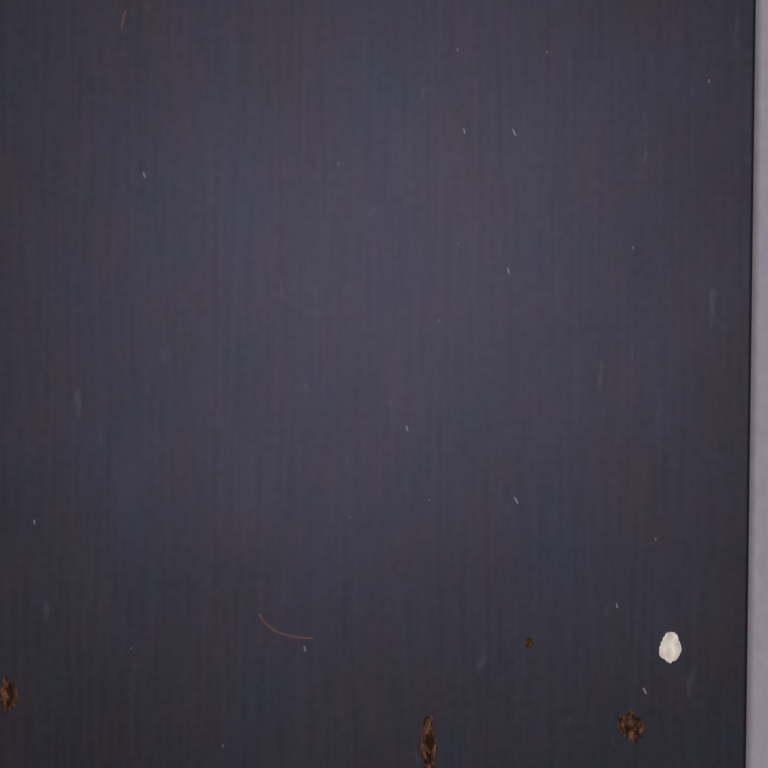
This texture is drawn by a Shadertoy shader. Its source:

```glsl
// A dusty slate-violet board with faint vertical scuffs, a pale metal edge and a little debris.

const vec3 BOARD_DARK  = vec3(0.138, 0.133, 0.150);
const vec3 BOARD_LIGHT = vec3(0.296, 0.284, 0.345);
const vec3 RIM_SHADE   = vec3(0.41, 0.39, 0.41);
const vec3 RIM_LIGHT   = vec3(0.55, 0.52, 0.56);
const vec3 SEAM        = vec3(0.09, 0.08, 0.10);
const vec3 LEAF_DARK   = vec3(0.13, 0.08, 0.06);
const vec3 LEAF_LIGHT  = vec3(0.42, 0.28, 0.20);
const vec3 CHIP        = vec3(0.84, 0.80, 0.76);
const vec3 TWIG        = vec3(0.38, 0.28, 0.27);
const vec3 FLECK       = vec3(0.52, 0.51, 0.54);

const vec2 GLOW_CENTER = vec2(0.50, 0.67);
const float GLOW_RADIUS = 0.62;
const float FLECK_CELLS = 8.0;
const float FLECK_SHARE = 0.22;

// Debris: center and half size
const vec4 LEAVES[4] = vec4[4](
    vec4(0.822, 0.055, 0.017, 0.021), vec4(0.010, 0.094, 0.013, 0.022),
    vec4(0.558, 0.030, 0.010, 0.040), vec4(0.690, 0.163, 0.006, 0.007));
const vec4 CHIP_SHAPE = vec4(0.873, 0.157, 0.016, 0.022);

vec2 hash2(vec2 p) {
    vec3 q = fract(p.xyx * vec3(0.1031, 0.1030, 0.0973));
    q += dot(q, q.yzx + 33.33);
    return fract((q.xx + q.yz) * q.zy);
}

float corner(vec2 cell, vec2 offset, vec2 f) {
    return dot(hash2(cell + offset) * 2.0 - 1.0, f - offset);
}

float gradientNoise(vec2 p) {
    vec2 i = floor(p), f = p - i;
    vec2 u = f * f * f * (f * (f * 6.0 - 15.0) + 10.0);
    return mix(mix(corner(i, vec2(0, 0), f), corner(i, vec2(1, 0), f), u.x),
               mix(corner(i, vec2(0, 1), f), corner(i, vec2(1, 1), f), u.x), u.y);
}

float fbm(vec2 p) {
    float sum = 0.0, gain = 1.0;
    for (int i = 0; i < 4; i++) {
        sum += gain * gradientNoise(p);
        p = p * 2.03 + 17.3;
        gain *= 0.5;
    }
    return sum;
}

// Coverage of an ellipse with a ragged outline
float blob(vec2 p, vec4 shape, float ragged, float soft) {
    vec2 q = (p - shape.xy) / shape.zw;
    float d = length(q) - 0.9 + ragged * fbm(q * 1.6 + shape.xy * 90.0);
    return smoothstep(soft, -soft, d * min(shape.z, shape.w));
}

float segment(vec2 p, vec2 a, vec2 b) {
    vec2 ab = b - a;
    return length(p - a - ab * clamp(dot(p - a, ab) / dot(ab, ab), 0.0, 1.0));
}

// Distance to a bent twig
float twig(vec2 p, vec2 a, vec2 bend, vec2 b) {
    float d = 1.0;
    vec2 last = a;
    for (int i = 1; i <= 8; i++) {
        float t = float(i) / 8.0;
        vec2 next = mix(mix(a, bend, t), mix(bend, b, t), t);
        d = min(d, segment(p, last, next));
        last = next;
    }
    return d;
}

vec3 board(vec2 p) {
    vec2 g = (p - GLOW_CENTER) / GLOW_RADIUS;
    float light = exp(-dot(g, g)) + 0.07 * fbm(p * 4.0);
    vec3 color = mix(BOARD_DARK, BOARD_LIGHT, clamp(light, 0.0, 1.0));
    // Soft stains, vertical scuffs and fine grain
    color += vec3(-0.5, 0.2, 1.0) * 0.018 * fbm(p * vec2(9.0, 6.0) + 5.0);
    color += vec3(1.0, -0.2, 0.1) * 0.014 * fbm(p * vec2(24.0, 14.0) + 40.0);
    color += 0.016 * gradientNoise(p * vec2(130.0, 7.0));
    color += 0.014 * gradientNoise(p * 90.0);
    return color + 0.05 * smoothstep(0.42, 0.8, fbm(p * vec2(34.0, 12.0) + 70.0));
}

float flecks(vec2 p, float soft) {
    vec2 cell = floor(p * FLECK_CELLS), rnd = hash2(cell + 3.0);
    vec2 q = p - (cell + 0.15 + 0.7 * hash2(cell + 51.0)) / FLECK_CELLS;
    q.x += q.y * (rnd.y - 0.5);
    float d = segment(q, vec2(0.0, -0.003 * rnd.y), vec2(0.0, 0.003 * rnd.y));
    return step(rnd.x, FLECK_SHARE) * smoothstep(0.0012 + soft, 0.0, d) * (0.3 + 0.5 * rnd.y);
}

void mainImage(out vec4 fragColor, in vec2 fragCoord) {
    vec2 p = fragCoord / iResolution.xy;
    float soft = max(1.0 / iResolution.y, 0.0012);
    vec3 color = mix(board(p), FLECK, flecks(p, soft));

    // Twigs and crumbs
    float d = min(twig(p, vec2(0.338, 0.200), vec2(0.352, 0.169), vec2(0.407, 0.169)),
                  twig(p, vec2(0.158, 0.965), vec2(0.161, 0.975), vec2(0.163, 0.985)));
    color = mix(color, TWIG, 0.75 * smoothstep(0.0010 + soft, 0.0004, d));
    for (int i = 0; i < 4; i++) {
        float tone = smoothstep(-0.35, 0.55, fbm(p * vec2(110.0, 70.0) + float(i) * 9.0));
        color = mix(color, mix(LEAF_DARK, LEAF_LIGHT, tone), 0.9 * blob(p, LEAVES[i], 0.7, soft));
    }
    float chipTone = 0.92 + 0.25 * gradientNoise(p * vec2(110.0, 60.0));
    color = mix(color, CHIP * chipTone, blob(p, CHIP_SHAPE, 0.25, soft));

    // Slanted metal rim behind a dark seam
    float rim = p.x - mix(0.971, 0.984, p.y);
    vec3 metal = mix(RIM_SHADE, RIM_LIGHT, smoothstep(0.0, 0.011, rim)) + 0.03 * fbm(p * vec2(90.0, 40.0));
    color = mix(color, SEAM, 0.75 * smoothstep(0.003 + soft, 0.0, abs(rim + 0.001)));
    color = mix(color, metal, smoothstep(-soft, soft, rim));
    fragColor = vec4(color, 1.0);
}
```
